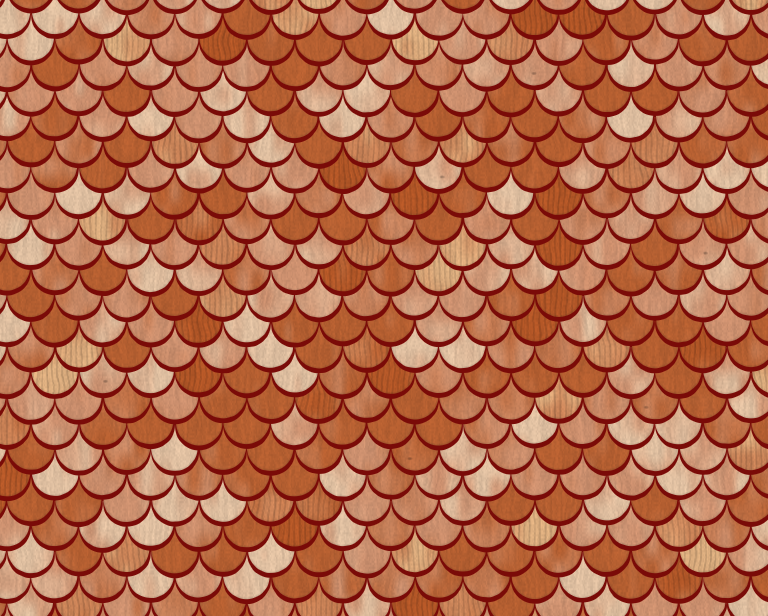
This pattern is drawn by a Shadertoy shader. Its source:

```glsl
// Overlapping rows of round wooden shingles, each with a dark red crescent below.
// Every pixel composites the few rows that can reach it, lowest layer first;
// hashes pick each shingle's tone, and stretched noise adds grain and wear.

const float COLUMNS = 16.0;               // shingles across; one shingle is 1 unit wide
const float ROW_PITCH = 0.5333;           // vertical step between rows
const vec2  ORIGIN = vec2(0.646, 0.296);  // centre x and bottom y of row 0, y downward
const float RADIUS = 0.5;                 // outline, rim included
const float FACE_RADIUS = 0.484;          // wooden face inside the rim
const vec2  FACE_SHIFT = vec2(-0.006, -0.085);
const float DROP_JITTER = 0.022;
const float SIDE_JITTER = 0.012;
const float EDGE_WOBBLE = 0.010;
const float RIDGED_SHARE = 0.16;          // part of the shingles with coarse grain
const float RIDGES = 9.0;
const vec3 RIM   = vec3(0.48, 0.045, 0.03);
const vec3 DEEP  = vec3(0.705, 0.37, 0.19);
const vec3 BLUSH = vec3(0.795, 0.56, 0.43);
const vec3 CREAM = vec3(0.87, 0.745, 0.625);

float hash(vec2 p) {
    vec3 h = fract(vec3(p.xyx) * 0.1031);
    h += dot(h, h.yzx + 33.33);
    return fract((h.x + h.y) * h.z);
}

float noise(vec2 p) {
    vec2 i = floor(p), f = fract(p);
    f = f * f * (3.0 - 2.0 * f);
    return mix(mix(hash(i), hash(i + vec2(1, 0)), f.x),
               mix(hash(i + vec2(0, 1)), hash(i + vec2(1, 1)), f.x), f.y);
}

// Signed distance to a half disc with straight sides running upward
float tongue(vec2 q, float radius) {
    return length(vec2(q.x, max(q.y, 0.0))) - radius;
}

vec3 wood(vec2 q, vec2 id) {
    float tone = hash(id + 11.0);
    vec2 seed = 40.0 * vec2(hash(id + 23.0), hash(id + 37.0)) + 50.0;

    // Pale worn patches shift the tone inside a shingle
    float patches = noise(q * vec2(3.5, 1.8) + seed);
    tone += 0.30 * (patches - 0.5);
    vec3 color = mix(DEEP, BLUSH, smoothstep(0.20, 0.62, tone));
    color = mix(color, CREAM, smoothstep(0.64, 0.96, tone));

    // Vertical fibres and fine speckle
    float bend = 0.10 * noise(q * vec2(1.5, 3.0) + seed.yx);
    float fibre = noise(vec2((q.x + bend) * 22.0, q.y * 2.5) + seed);
    float speckle = noise(q * vec2(38.0, 24.0) + seed);
    float shade = 1.0 + 0.10 * (fibre - 0.5) + 0.09 * (speckle - 0.5);

    // Coarse ridges on some shingles
    float ridged = step(hash(id + 53.0), RIDGED_SHARE);
    float ridge = sin(6.2832 * RIDGES * (q.x + bend) + seed.x);
    shade -= ridged * 0.11 * smoothstep(-0.1, 1.0, ridge);
    color *= mix(vec3(1.0), vec3(1.0, 0.92, 0.80), ridged);

    // A rare dark knot
    vec2 knot = q - vec2(0.4 * hash(id + 71.0) - 0.2, 0.15);
    float hasKnot = step(hash(id + 89.0), 0.04);
    shade -= hasKnot * 0.25 * smoothstep(0.07, 0.01, length(knot * vec2(1.0, 1.5)));
    return color * shade;
}

void mainImage(out vec4 fragColor, in vec2 fragCoord) {
    float pixel = COLUMNS / iResolution.x;
    vec2 p = vec2(fragCoord.x, iResolution.y - fragCoord.y) * pixel;
    float band = floor((p.y - ORIGIN.y) / ROW_PITCH) + 1.0;
    float wobble = EDGE_WOBBLE * (noise(p * 9.0 + 20.0) - 0.5);
    vec3 color = RIM;

    // Upper rows lie over lower ones
    for (int i = 1; i >= -1; i--) {
        float row = band + float(i);
        float x = p.x - ORIGIN.x - 0.5 * mod(row, 2.0);
        vec2 id = vec2(floor(x + 0.5), row) + 30.0;
        vec2 jitter = vec2(SIDE_JITTER, DROP_JITTER)
                    * (2.0 * vec2(hash(id), hash(id + 7.0)) - 1.0);
        vec2 q = vec2(fract(x + 0.5) - 0.5,
                      p.y - ORIGIN.y - row * ROW_PITCH + RADIUS - jitter.y);

        float outline = tongue(q, RADIUS) + wobble;
        float face = tongue(q - FACE_SHIFT - vec2(jitter.x, 0.0), FACE_RADIUS) + wobble;
        float cover = clamp(0.5 - outline / pixel, 0.0, 1.0);
        float inside = clamp(0.5 - face / pixel, 0.0, 1.0);

        // The face darkens slightly next to its rim
        vec3 surface = wood(q, id) * (1.0 - 0.10 * smoothstep(-0.05, 0.0, face));
        color = mix(color, mix(RIM, surface, inside), cover);
    }
    fragColor = vec4(color, 1.0);
}
```
